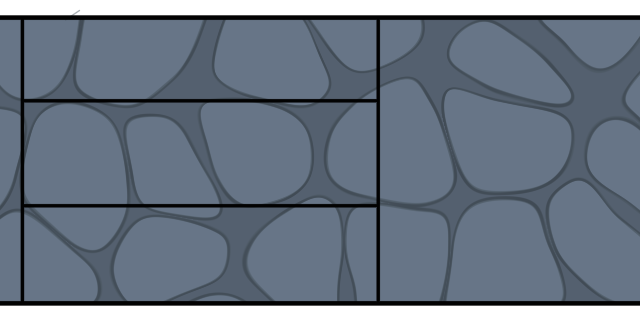
Give the GLSL for this texture, as a Shadertoy shader.

```glsl
// Cartoon stone wall seen through a black panel grid between white margins.
// Stones are Voronoi cells: a soft minimum of the border distances rounds
// their corners, and noise varies the mortar gap and the inked outlines.

const vec3 STONE  = vec3(0.405, 0.460, 0.530);
const vec3 MORTAR = vec3(0.330, 0.375, 0.435);
const vec3 WASH   = vec3(0.290, 0.340, 0.380);
const vec3 INK    = vec3(0.250, 0.290, 0.330);
const vec3 BLACK  = vec3(0.008);
const vec3 WHITE  = vec3(1.0);

const float CELL = 0.345;      // mean stone spacing
const float ROUNDING = 0.030;  // softness of the stone corners

vec2 hash2(vec2 c) {
    vec3 q = fract(c.xyx * vec3(0.1031, 0.1030, 0.0973));
    q += dot(q, q.yzx + 33.33);
    return fract((q.xx + q.yz) * q.zy);
}

float noise(vec2 p) {
    vec2 i = floor(p), f = fract(p);
    f = f * f * (3.0 - 2.0 * f);
    float low  = mix(hash2(i).x, hash2(i + vec2(1, 0)).x, f.x);
    float high = mix(hash2(i + vec2(0, 1)).x, hash2(i + vec2(1, 1)).x, f.x);
    return mix(low, high, f.y);
}

vec2 seedPoint(vec2 cell) {
    return (cell + 0.5 + 0.78 * (hash2(cell + 17.0) - 0.5)) * CELL;
}

// Signed distance to the rounded stone edge, positive inside the stone
float stoneDistance(vec2 p, float gap) {
    vec2 home = floor(p / CELL), nearCell = home, nearest = vec2(0.0);
    float best = 1e5;
    for (int y = -1; y <= 1; y++)
    for (int x = -1; x <= 1; x++) {
        vec2 cell = home + vec2(x, y);
        vec2 r = seedPoint(cell) - p;
        if (dot(r, r) < best) {
            best = dot(r, r);
            nearest = r;
            nearCell = cell;
        }
    }
    float total = 0.0;
    vec2 slope = vec2(0.0);
    for (int y = -2; y <= 2; y++)
    for (int x = -2; x <= 2; x++) {
        if (x == 0 && y == 0) continue;
        vec2 r = seedPoint(nearCell + vec2(x, y)) - p;
        vec2 normal = normalize(r - nearest);
        float weight = exp(-dot(0.5 * (r + nearest), normal) / ROUNDING);
        total += weight;
        slope += weight * normal;
    }
    float border = -ROUNDING * log(total);
    return (border - gap) / max(length(slope) / total, 0.4);
}

// Coverage of a band of given half width around distance zero
float stroke(float d, float halfWidth, float aa) {
    return 1.0 - smoothstep(-aa, aa, abs(d) - halfWidth);
}

float segment(vec2 p, vec2 a, vec2 b) {
    vec2 ab = b - a;
    return length(p - a - ab * clamp(dot(p - a, ab) / dot(ab, ab), 0.0, 1.0));
}

vec3 stoneWall(vec2 p, float aa) {
    // Slow warp bends the straight cell borders
    vec2 bend = vec2(noise(p * 4.5), noise(p * 4.5 + 31.0)) - 0.5;
    float gap = mix(0.003, 0.028, smoothstep(0.2, 0.8, noise(p * 3.5 + 7.0)));
    float d = stoneDistance(p + 0.06 * bend + 3.0 * CELL, gap);
    vec3 color = mix(MORTAR, STONE, smoothstep(-aa, aa, d));

    // Pale wash under a thinner, wandering ink line
    float wander = 0.007 * (noise(p * 8.0 + 53.0) - 0.5);
    float pressure = noise(p * 11.0 + 71.0);
    color = mix(color, WASH, 0.7 * stroke(d, 0.0052, aa));
    float ink = stroke(d + wander, mix(0.0025, 0.0048, pressure), aa);
    return mix(color, INK, ink * mix(0.6, 1.0, pressure));
}

// Black panel lines, as one distance to their edges
float panelLines(vec2 p) {
    const float LEFT = 0.070, RIGHT = 1.182, TOP = 0.945, BOTTOM = 0.052;
    float rails = min(abs(p.y - TOP), abs(p.y - BOTTOM)) - 0.0072;
    float posts = min(segment(p, vec2(LEFT, BOTTOM), vec2(LEFT, TOP)),
                      segment(p, vec2(RIGHT, BOTTOM), vec2(RIGHT, TOP)));
    float shelves = min(segment(p, vec2(LEFT, 0.685), vec2(RIGHT, 0.685)),
                        segment(p, vec2(LEFT, 0.357), vec2(RIGHT, 0.357)));
    return min(rails, min(posts, shelves) - 0.0055);
}

void mainImage(out vec4 fragColor, in vec2 fragCoord) {
    vec2 p = fragCoord / iResolution.y;
    float aa = 0.75 / iResolution.y;
    vec3 color = stoneWall(p, aa);

    // White margins above and below, with one stray pen flick
    float margin = abs(p.y - 0.4985) - 0.4465;
    color = mix(color, WHITE, smoothstep(-aa, aa, margin));
    float flick = segment(p, vec2(0.205, 0.938), vec2(0.248, 0.967));
    color = mix(color, WASH, 0.5 * stroke(flick, 0.002, aa));

    color = mix(color, BLACK, 1.0 - smoothstep(-aa, aa, panelLines(p)));
    fragColor = vec4(color, 1.0);
}
```
